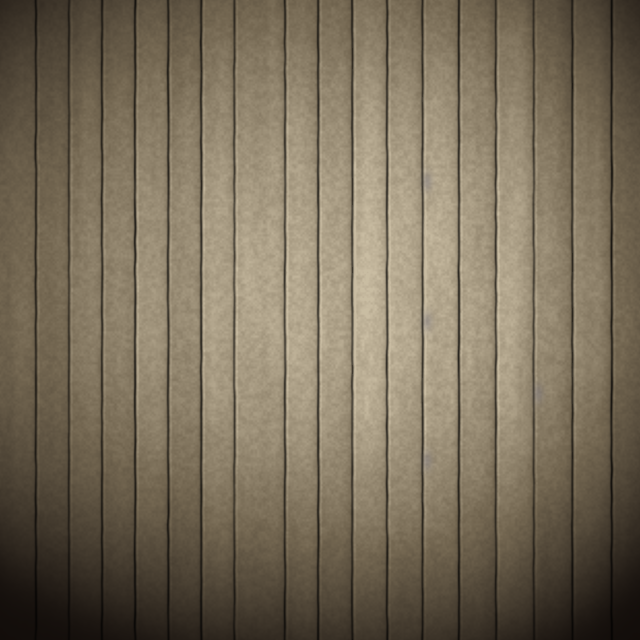
Write a three.js fragment shader that draws this texture.

```glsl
varying vec2 vUv;

const int SEAMS = 17;
const float FIRST_SEAM = 0.056;
const float LEFT_PITCH = 0.0517;
const float WIDE_END = 0.4453;      // right edge of the widest plank
const float RIGHT_PITCH = 0.0514;
const float PITCH_GROWTH = 0.00059;
const float SEAM_WIDTH = 0.0019;
const float LIP_WIDTH = 0.0018;
const float SHADE_WIDTH = 0.008;
const float GRAIN = 0.11;
const vec2 LIGHT_CENTER = vec2(0.62, 0.54);
const vec3 DARK = vec3(0.065, 0.045, 0.035);
const vec3 MIDDLE = vec3(0.45, 0.40, 0.315);
const vec3 PALE = vec3(0.735, 0.685, 0.585);
const vec3 STAIN = vec3(0.46, 0.45, 0.50);

float hash(vec2 p) {
  vec3 q = fract(vec3(p.xyx) * 0.1031);
  q += dot(q, q.yzx + 33.33);
  return fract((q.x + q.y) * q.z);
}

float noise(vec2 p) {
  vec2 i = floor(p);
  vec2 f = fract(p);
  f = f * f * (3.0 - 2.0 * f);
  return mix(mix(hash(i), hash(i + vec2(1.0, 0.0)), f.x),
             mix(hash(i + vec2(0.0, 1.0)), hash(i + vec2(1.0, 1.0)), f.x), f.y);
}

// Even narrow planks on the left, slowly widening planks on the right
float seamX(float i) {
  float k = i - 7.0;
  return k < 0.0 ? FIRST_SEAM + i * LEFT_PITCH
                 : WIDE_END + k * RIGHT_PITCH + k * k * PITCH_GROWTH;
}

float bell(float d, float width) {
  return exp(-d * d / (width * width));
}

// Light falls off faster to the right and towards the bottom
float lightAt(vec2 p) {
  vec2 q = p - LIGHT_CENTER;
  float across = q.x * q.x * (q.x < 0.0 ? 1.25 : 3.2);
  float down = q.y * q.y * (q.y < 0.0 ? 2.6 : 1.8);
  float level = 1.0 - across - down;
  return 0.5 * (level + sqrt(level * level + 0.01));
}

void main() {
  vec2 p = vUv;

  // Seams: dark groove, pale lip on its right, soft shade on its left
  float plank = 0.0;
  float groove = 0.0;
  float lip = 0.0;
  float shade = 0.0;
  for (int n = 0; n < SEAMS; n++) {
    float i = float(n);
    float wobble = (noise(vec2(i * 7.3, p.y * 45.0)) - 0.5) * 0.0012;
    float d = p.x - seamX(i) - wobble;
    float wear = 0.75 + 0.25 * noise(vec2(i * 3.7, p.y * 30.0));
    float strength = mix(0.65, 1.0, hash(vec2(i, 4.0))) * wear;
    plank += step(0.0, d);
    groove += strength * bell(d, SEAM_WIDTH);
    lip += wear * bell(d - 0.0042, LIP_WIDTH);
    shade += exp(-abs(d) / SHADE_WIDTH) * (d < 0.0 ? 1.0 : 0.25);
  }

  // Plank tone, long streaks and blotches
  float tone = 0.025 * cos(3.14159 * plank) + 0.06 * (hash(vec2(plank, 9.0)) - 0.5);
  float streak = noise(vec2(p.x * 75.0, p.y * 2.5 + plank * 5.0)) - 0.5;
  float blotch = noise(p * vec2(28.0, 16.0) + plank * 11.0) - 0.5;

  // Fine mottled grain
  float grain = 0.55 * noise(p * 150.0) + 0.45 * noise(p * 310.0 + 17.0) - 0.5;

  float level = lightAt(p);
  level *= 1.0 + tone + 0.07 * streak + 0.05 * blotch + GRAIN * 1.6 * grain;
  level *= 1.0 - 0.16 * shade;
  level *= 1.0 + 0.16 * lip;
  level = clamp(level, 0.0, 1.08);

  vec3 color = level < 0.58 ? mix(DARK, MIDDLE, level / 0.58)
                            : mix(MIDDLE, PALE, (level - 0.58) / 0.42);

  // Faint bluish stains beside two of the seams
  for (int n = 0; n < 4; n++) {
    float i = float(n);
    float x = seamX(n < 3 ? 11.0 : 14.0) + 0.007;
    float y = n < 3 ? 0.28 + 0.218 * i : 0.385;
    vec2 d = (p - vec2(x, y)) / vec2(0.008, 0.015);
    color = mix(color, STAIN, 0.4 * exp(-dot(d, d)));
  }

  color *= 1.0 - 0.8 * min(groove, 1.0);
  gl_FragColor = vec4(color, 1.0);
}
```
